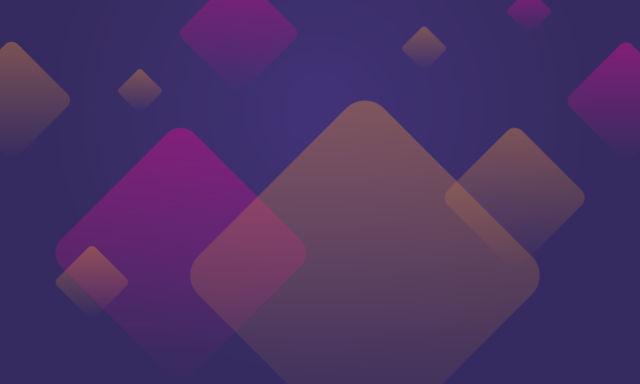
This background is drawn by a Shadertoy shader. Its source:

```glsl
#define GLOW_CENTER vec2(0.0, 0.215)
#define GLOW_RADIUS 0.70
#define GLOW_COLOR vec3(0.256, 0.198, 0.465)
#define BASE_COLOR vec3(0.212, 0.170, 0.376)
#define MAGENTA vec3(0.580, 0.108, 0.495)
#define ORANGE vec3(0.750, 0.475, 0.285)
#define MAGENTA_ALPHA 0.80
#define ORANGE_ALPHA 0.50
#define ROUNDNESS 0.155
#define MAGENTA_COUNT 4
#define DIAMOND_COUNT 10

// Centre and tip extent, in canvas heights; magenta ones come first
const vec3 diamonds[DIAMOND_COUNT] = vec3[](
    vec3(-0.363, -0.159, 0.326),
    vec3(-0.212,  0.413, 0.152),
    vec3( 0.544,  0.470, 0.057),
    vec3( 0.797,  0.237, 0.152),
    vec3( 0.117, -0.217, 0.455),
    vec3( 0.507, -0.015, 0.182),
    vec3(-0.803,  0.239, 0.152),
    vec3(-0.469,  0.263, 0.057),
    vec3( 0.271,  0.374, 0.057),
    vec3(-0.594, -0.235, 0.094)
);

// Signed distance to a square standing on a rounded corner
float roundedDiamond(vec2 p, float extent) {
    float radius = ROUNDNESS * extent;
    vec2 q = (abs(vec2(p.x + p.y, p.x - p.y)) - (extent - radius)) * sqrt(0.5);
    return length(max(q, 0.0)) + min(max(q.x, q.y), 0.0) - radius;
}

void mainImage(out vec4 fragColor, in vec2 fragCoord) {
    vec2 p = (fragCoord - 0.5 * iResolution.xy) / iResolution.y;
    float pixel = 1.0 / iResolution.y;

    // Soft radial backdrop
    float glow = clamp(1.0 - length(p - GLOW_CENTER) / GLOW_RADIUS, 0.0, 1.0);
    vec3 color = mix(BASE_COLOR, GLOW_COLOR, glow);

    // Translucent diamonds, fading from top tip to bottom tip
    for (int i = 0; i < DIAMOND_COUNT; i++) {
        vec2 local = p - diamonds[i].xy;
        float extent = diamonds[i].z;
        bool isMagenta = i < MAGENTA_COUNT;
        vec3 tint = isMagenta ? MAGENTA : ORANGE;
        float alpha = isMagenta ? MAGENTA_ALPHA : ORANGE_ALPHA;
        float fade = clamp(0.5 + 0.5 * local.y / extent, 0.0, 1.0);
        float cover = smoothstep(pixel, -pixel, roundedDiamond(local, extent));
        color = mix(color, tint, cover * fade * alpha);
    }

    fragColor = vec4(color, 1.0);
}
```
